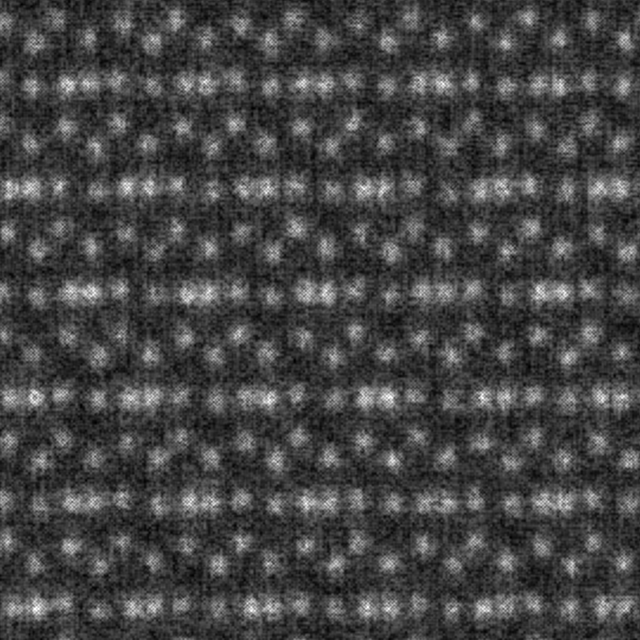
This pattern is drawn by a three.js fragment shader. Its source:

```glsl
varying vec2 vUv;

// Oblique lattice: one step across, one step up
const vec2 ORIGIN = vec2(0.0547, 0.8646);
const vec2 STEP_ACROSS = vec2(0.1840, 0.0);
const vec2 STEP_UP = vec2(0.0901, 0.1635);

// Eight spots per cell: four in the dense row, four in the zigzag row
const vec4 DENSE_X = vec4(0.0, 0.0495, 0.0846, 0.1289);
const vec4 DENSE_Y = vec4(0.0, 0.0039, 0.0039, 0.0091);
const vec4 DENSE_GLOW = vec4(0.92, 1.18, 1.18, 0.95);
const vec4 ZIGZAG_X = vec4(0.0007, 0.0358, 0.0833, 0.1374);
const vec4 ZIGZAG_Y = vec4(0.0697, 0.1048, 0.0742, 0.0990);
const vec4 ZIGZAG_GLOW = vec4(0.98, 0.92, 0.95, 0.90);

const float CORE_RADIUS = 0.0097;
const float HALO_RADIUS = 0.0220;
const float CORE_LEVEL = 0.38;
const float HALO_LEVEL = 0.10;
const float SPOT_STRETCH = 1.15;
const float POSITION_JITTER = 0.0024;
const float GLOW_JITTER = 0.22;

const float BACKGROUND = 0.11;
const float SHOT_NOISE = 0.145;
const float COARSE_GRAIN = 150.0;
const float FINE_GRAIN = 270.0;
const float STREAK_LENGTH = 25.0;
const float RIPPLE_COUNT = 170.0;
const float RIPPLE_LEVEL = 0.10;

float hash(vec2 p) {
  return fract(sin(dot(p, vec2(127.1, 311.7))) * 43758.5453);
}

vec4 hash4(vec2 p) {
  return fract(sin(dot(p, vec2(127.1, 311.7)) + vec4(0.0, 1.7, 3.1, 4.9)) * 43758.5453);
}

float valueNoise(vec2 p) {
  vec2 i = floor(p);
  vec2 f = fract(p);
  f = f * f * (3.0 - 2.0 * f);
  float low = mix(hash(i), hash(i + vec2(1.0, 0.0)), f.x);
  float high = mix(hash(i + vec2(0.0, 1.0)), hash(i + vec2(1.0, 1.0)), f.x);
  return mix(low, high, f.y);
}

// Core and halo light of four spots; d is measured from the cell corner
vec2 rowLight(vec2 d, vec4 x, vec4 y, vec4 glow, vec2 seed) {
  vec4 dx = d.x - x - (hash4(seed) - 0.5) * POSITION_JITTER;
  vec4 dy = (d.y - y - (hash4(seed + 17.3) - 0.5) * POSITION_JITTER) / SPOT_STRETCH;
  vec4 r2 = dx * dx + dy * dy;
  vec4 strength = glow * (1.0 + (hash4(seed + 41.9) - 0.5) * GLOW_JITTER);
  return vec2(
    dot(strength, exp(-0.5 * r2 / (CORE_RADIUS * CORE_RADIUS))),
    dot(strength, exp(-0.5 * r2 / (HALO_RADIUS * HALO_RADIUS))));
}

// Light of the cell under p and its neighbours
vec2 latticeLight(vec2 p) {
  vec2 q = p - ORIGIN;
  float up = q.y / STEP_UP.y;
  float across = (q.x - up * STEP_UP.x) / STEP_ACROSS.x;
  vec2 home = floor(vec2(across, up));
  vec2 light = vec2(0.0);
  for (int j = -1; j <= 1; j++) {
    for (int i = -1; i <= 1; i++) {
      vec2 cell = home + vec2(float(i), float(j));
      vec2 d = q - cell.x * STEP_ACROSS - cell.y * STEP_UP;
      light += rowLight(d, DENSE_X, DENSE_Y, DENSE_GLOW, cell);
      light += rowLight(d, ZIGZAG_X, ZIGZAG_Y, ZIGZAG_GLOW, cell + 73.7);
    }
  }
  return light;
}

// Two sizes of speckle plus fine horizontal and vertical streaks
float grain(vec2 p) {
  float speckle = 2.4 * (valueNoise(p * COARSE_GRAIN) - 0.5)
                + 2.7 * (valueNoise(p * FINE_GRAIN + 31.7) - 0.5);
  float streaks = valueNoise(p * vec2(STREAK_LENGTH, FINE_GRAIN) + 57.1)
                + valueNoise(p * vec2(FINE_GRAIN, STREAK_LENGTH) + 83.3) - 1.0;
  return speckle + 1.2 * streaks;
}

void main() {
  vec2 light = latticeLight(vUv);
  float signal = BACKGROUND + CORE_LEVEL * light.x + HALO_LEVEL * light.y;

  // Scanning ripple shows only in the bright cores
  vec2 wave = sin(vUv * RIPPLE_COUNT * 6.28318);
  float ripple = RIPPLE_LEVEL * light.x * wave.x * wave.y;

  // Noise grows with the square root of the signal
  float gray = signal + ripple + SHOT_NOISE * sqrt(signal) * grain(vUv);
  gl_FragColor = vec4(vec3(clamp(gray, 0.0, 1.0)), 1.0);
}
```
